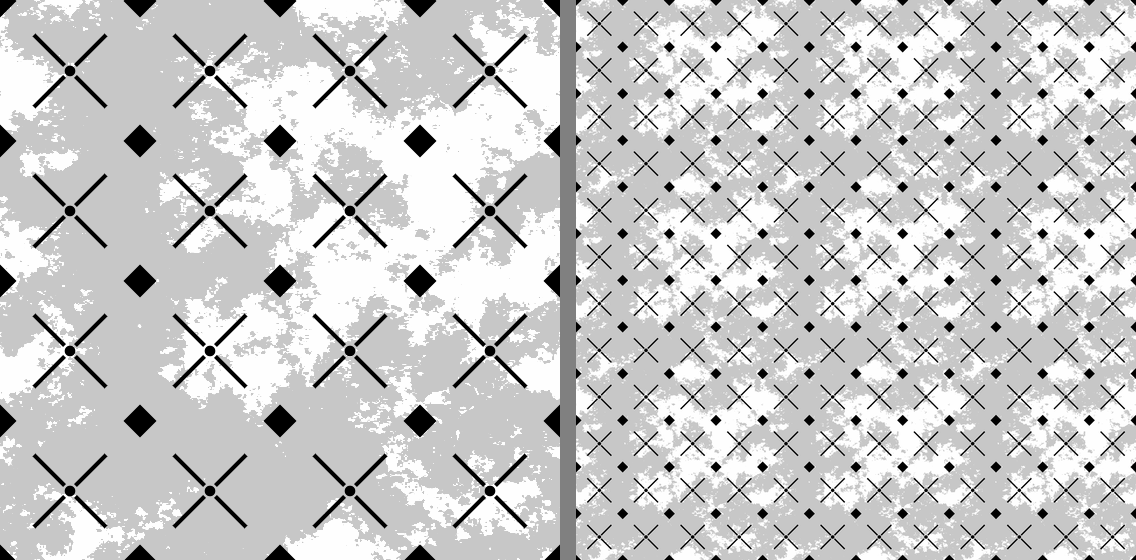
Left, the tile; right, the same tile 3 across and 3 down.
Write a three.js fragment shader that draws this pattern.

```glsl
// Black crosses with centre dots and diamonds, four by four, on grey ground with worn white patches.
varying vec2 vUv;

const float REPEATS = 4.0;
const float TAU = 6.2831853;
const vec3 GREY = vec3(0.78);
const vec3 WHITE = vec3(0.995);
const vec3 BLACK = vec3(0.0);

float hash(vec2 p) {
  return fract(sin(dot(p, vec2(127.1, 311.7))) * 43758.5453);
}

// Value noise that wraps after a whole number of lattice cells.
float wrapNoise(vec2 uv, vec2 period, float seed) {
  vec2 p = uv * period;
  vec2 cell = floor(p);
  vec2 f = fract(p);
  f = f * f * (3.0 - 2.0 * f);
  vec2 lo = mod(cell, period);
  vec2 hi = mod(cell + 1.0, period);
  float bottom = mix(hash(lo + seed), hash(vec2(hi.x, lo.y) + seed), f.x);
  float top = mix(hash(vec2(lo.x, hi.y) + seed), hash(hi + seed), f.x);
  return mix(bottom, top, f.y);
}

// Sum of octaves centred on zero, from broad blotches to fine specks.
float grunge(vec2 uv, vec2 period, float roughness) {
  float sum = 0.0;
  float amplitude = 1.0;
  for (int i = 0; i < 7; i++) {
    sum += amplitude * (wrapNoise(uv, period, 17.0 * float(i) + 3.0) - 0.5);
    amplitude *= roughness;
    period *= 2.0;
  }
  return sum;
}

// Thin broken veins along the mid level of a broad noise.
float cracks(vec2 uv, float width) {
  float level = wrapNoise(uv, vec2(3.0), 41.0) + 0.12 * wrapNoise(uv, vec2(24.0), 53.0);
  float vein = 1.0 - smoothstep(0.0, width, abs(level - 0.56));
  return vein * smoothstep(0.55, 0.7, wrapNoise(uv, vec2(5.0), 67.0));
}

// Share of white paint: a little more near the sides and above the middle.
float wornPaint(vec2 uv, float threshold) {
  float trend = 0.1 * cos(TAU * uv.x) + 0.03 * cos(TAU * (uv.y - 0.6));
  float field = grunge(uv, vec2(5.0, 6.0), 0.78) + trend + 0.25 * cracks(uv, 0.01);
  return smoothstep(-0.02, 0.02, field - threshold);
}

// Four diagonal arms with square ends, from inner to outer radius.
float armsDistance(vec2 p, float inner, float outer, float halfWidth) {
  vec2 a = abs(p);
  float along = (a.x + a.y) * 0.7071;
  float across = abs(a.x - a.y) * 0.7071;
  return max(abs(along - 0.5 * (inner + outer)) - 0.5 * (outer - inner), across - halfWidth);
}

float diamondDistance(vec2 p, float halfDiagonal) {
  return (abs(p.x) + abs(p.y) - halfDiagonal) * 0.7071;
}

// Cross and dot in the cell centre, diamond on the cell corners.
float motifDistance(vec2 p) {
  float arms = armsDistance(p, 0.055, 0.364, 0.0145);
  float dotShape = length(p) - 0.038;
  float diamond = diamondDistance(0.5 - abs(p), 0.118);
  return min(min(arms, dotShape), diamond);
}

void main() {
  vec2 cell = fract(vUv * REPEATS + vec2(0.0, 0.007)) - 0.5;
  float soft = 0.6 * REPEATS * fwidth(vUv.x);
  float ink = 1.0 - smoothstep(-soft, soft, motifDistance(cell));

  vec3 colour = mix(GREY, WHITE, wornPaint(vUv, 0.05));
  gl_FragColor = vec4(mix(colour, BLACK, ink), 1.0);
}
```
